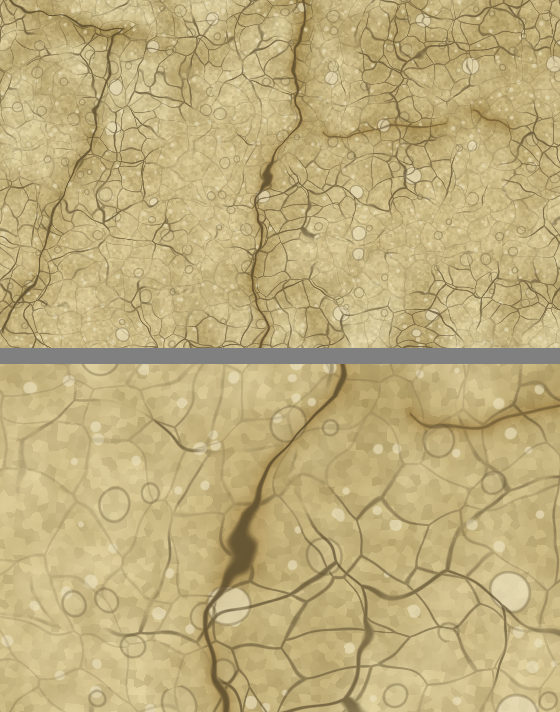
Top, the full canvas; bottom, a detail of the centre.
Give the GLSL for this texture, as a WebGL 1 fragment shader.

```glsl
precision highp float;
// Weathered limestone: pale blocks, brown seams, a web of hairline cracks and shell flecks.
uniform vec2 u_resolution;

const vec3 PALE_STONE = vec3(0.85, 0.80, 0.62);
const vec3 WARM_STONE = vec3(0.81, 0.74, 0.53);
const vec3 BROWN_STAIN = vec3(0.64, 0.555, 0.325);
const vec3 RUST = vec3(0.60, 0.44, 0.18);
const vec3 CRACK_DARK = vec3(0.36, 0.30, 0.18);
const vec3 SHELL = vec3(0.92, 0.88, 0.74);
const mat2 TURN = mat2(1.28, 0.96, -0.96, 1.28);

float hash(vec2 p) {
  return fract(sin(dot(p, vec2(127.1, 311.7))) * 43758.5);
}

vec2 hash2(vec2 p) {
  return vec2(hash(p), hash(p + 57.3));
}

// Sum of turned, bent sine waves, roughly -1 to 1.
float layeredSines(vec2 p) {
  float sum = 0.0;
  float amp = 0.5;
  for (int i = 0; i < 5; i++) {
    p = TURN * p + 1.7;
    sum += amp * sin(p.x + 1.4 * sin(p.y));
    amp *= 0.62;
  }
  return sum;
}

// Cellular noise: x = distance to border, y = distance to centre, z = cell id.
vec3 cells(vec2 p) {
  vec2 home = floor(p);
  vec2 nearest = vec2(8.0);
  vec2 owner = home;
  for (int j = -1; j <= 1; j++) {
    for (int i = -1; i <= 1; i++) {
      vec2 cell = home + vec2(float(i), float(j));
      vec2 toCentre = cell + 0.1 + 0.8 * hash2(cell) - p;
      if (dot(toCentre, toCentre) < dot(nearest, nearest)) {
        nearest = toCentre;
        owner = cell;
      }
    }
  }
  float border = 8.0;
  for (int j = -2; j <= 2; j++) {
    for (int i = -2; i <= 2; i++) {
      vec2 cell = owner + vec2(float(i), float(j));
      vec2 toCentre = cell + 0.1 + 0.8 * hash2(cell) - p;
      vec2 gap = toCentre - nearest;
      if (dot(gap, gap) > 0.0001) {
        border = min(border, dot(0.5 * (toCentre + nearest), normalize(gap)));
      }
    }
  }
  return vec3(border, length(nearest), hash(owner + 9.1));
}

float line(float d, float width, float pixel) {
  return 1.0 - smoothstep(0.3 * width, width + 0.6 * pixel, d);
}

// Sparse rounded grains: x = fill, y = thin rim.
vec2 grains(vec2 p, float scale, float share, float pixel) {
  vec3 c = cells(p * scale);
  float present = step(1.0 - share, c.z);
  float radius = mix(0.12, 0.34, fract(c.z * 37.0)) / scale;
  float d = c.y / scale - radius;
  return present * vec2(1.0 - smoothstep(-pixel, pixel, d), line(abs(d), 0.0015, pixel));
}

float segment(vec2 p, vec2 a, vec2 b) {
  vec2 ab = b - a;
  return length(p - a - ab * clamp(dot(p - a, ab) / dot(ab, ab), 0.0, 1.0));
}

void main() {
  float pixel = 1.0 / u_resolution.y;
  vec2 p = gl_FragCoord.xy * pixel;
  vec2 bend = vec2(layeredSines(p * 9.0), layeredSines(p * 9.0 + 40.0));
  vec2 bent = p + 0.028 * bend;
  float drift = layeredSines(p * 2.3 + 5.0);
  float patchy = layeredSines(p * 7.0 + 21.0);

  // Long fractures: central, left and the short rusty seams at right.
  float central = min(segment(bent, vec2(0.85, 1.1), vec2(0.84, 0.62)),
    min(segment(bent, vec2(0.84, 0.62), vec2(0.745, 0.43)),
        segment(bent, vec2(0.745, 0.43), vec2(0.74, -0.1))));
  float left = min(segment(bent, vec2(0.23, 0.54), vec2(0.33, 0.91)),
    min(segment(bent, vec2(0.33, 0.91), vec2(0.0, 1.02)),
        segment(bent, vec2(0.23, 0.54), vec2(0.03, 0.06))));
  float seam = min(segment(bent, vec2(0.92, 0.625), vec2(1.27, 0.63)),
                   segment(bent, vec2(1.36, 0.67), vec2(1.48, 0.63)));
  float fracture = min(central, left);

  // Brown seams gather between the blocks and toward the upper right.
  float blockEdge = cells(bent * 3.1 + 2.4).x / 3.1;
  float corner = smoothstep(0.75, 1.3, p.x) * smoothstep(0.35, 0.8, p.y);
  float between = 1.0 - smoothstep(0.0, 0.085, blockEdge);
  float stain = between * (0.36 + 0.3 * drift) + 0.25 * corner + 0.12 * patchy;
  stain += 0.5 * exp(-fracture / 0.035) + 0.5 * exp(-seam / 0.025);
  stain = clamp(stain, 0.0, 1.0);

  // Stone body with crumbly grain.
  vec3 crumb = cells(p * 120.0);
  float mottle = layeredSines(p * 38.0);
  vec3 color = mix(WARM_STONE, PALE_STONE, clamp(0.42 + 0.4 * drift + 0.25 * mottle, 0.0, 1.0));
  color = mix(color, BROWN_STAIN, stain);
  color += (0.085 * (crumb.z - 0.5) + 0.022 * mottle) * vec3(1.0, 1.0, 0.9);
  color = mix(color, RUST, 0.45 * exp(-min(central, seam) / 0.007));

  // Shell flecks, pale chips and outlined pebbles.
  vec2 chips = grains(p + 0.006 * bend, 13.0, 0.07, pixel);
  vec2 flecks = grains(p + 0.004 * bend, 52.0, 0.13, pixel);
  vec2 pebbles = grains(p + 0.005 * bend + 3.7, 19.0, 0.22, pixel);
  color = mix(color, SHELL, 0.65 * max(chips.x, flecks.x));
  color = mix(color, PALE_STONE, 0.25 * pebbles.x);
  color = mix(color, CRACK_DARK, 0.32 * max(pebbles.y, chips.y));

  // Hairline web, finer and denser inside the stained seams.
  float broad = line(cells(bent * 7.0).x / 7.0, 0.0022, pixel);
  float fine = line(cells(bent * 17.0 + 8.0).x / 17.0, 0.0016, pixel);
  float web = broad * smoothstep(-0.7, 0.5, patchy + 0.4 * mottle) * 0.72;
  web = max(web, fine * (0.16 + 0.4 * smoothstep(-0.2, 0.6, patchy + stain - 0.2)));
  float openWidth = 0.0035 + 0.0022 * patchy;
  web = max(web, 0.85 * line(fracture, openWidth, pixel));
  web = max(web, 0.55 * line(seam, 0.6 * openWidth, pixel));
  color = mix(color, CRACK_DARK, web);

  gl_FragColor = vec4(clamp(color, 0.0, 1.0), 1.0);
}
```
